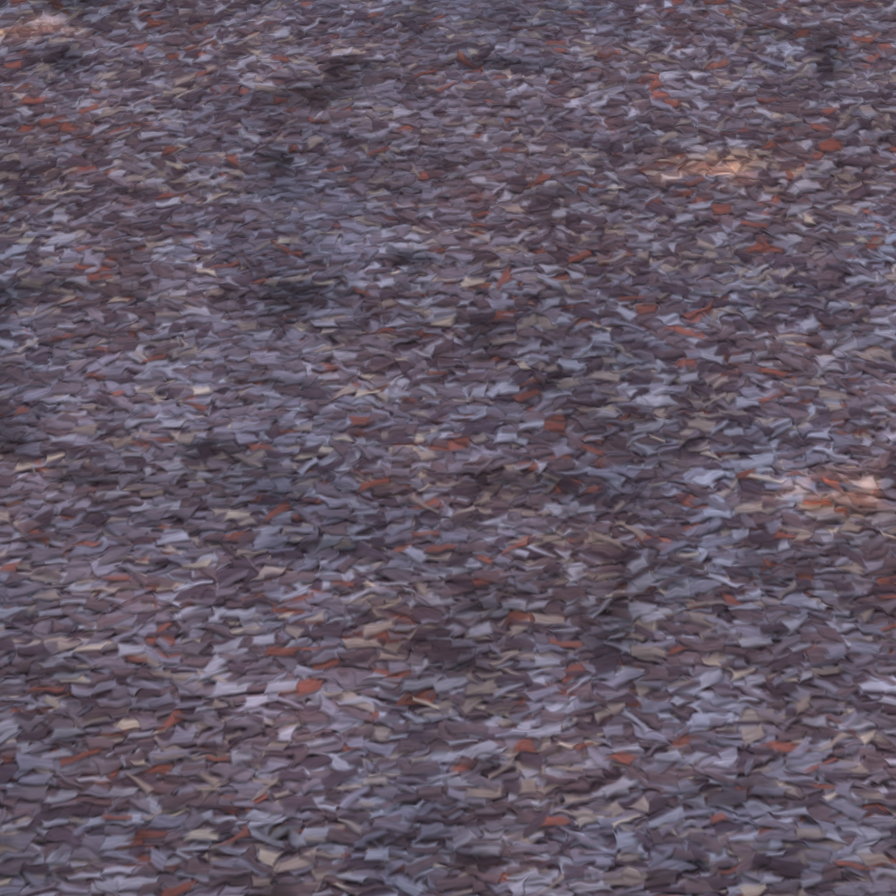
This texture is drawn by a Shadertoy shader. Its source:

```glsl
// Shaded ground of weathered wood chips, receding upward, with a few sun flecks.

const int   LAYERS    = 9;       // sheets of chips, painted bottom to top
const float CHIP_SIZE = 0.054;   // cell width at the lower edge
const float CELL_RATIO = 0.43;   // cell height over cell width
const float RECEDE    = 0.5;     // shrink of the chips toward the top
const float SOFTNESS  = 0.0029;  // edge blur in canvas units
const float SHADOW    = 0.25;    // darkness cast around each chip
const float OPACITY   = 0.88;
const float RAGGED    = 0.0045;  // waviness of the outlines
const float GAIN      = 1.10;    // makes up for the shadows

const vec3 SOIL   = vec3(0.28, 0.23, 0.28);
const vec3 DARK   = vec3(0.29, 0.24, 0.29);
const vec3 BROWN  = vec3(0.36, 0.30, 0.34);
const vec3 MAUVE  = vec3(0.40, 0.36, 0.42);
const vec3 SLATE  = vec3(0.44, 0.42, 0.50);
const vec3 TAN    = vec3(0.50, 0.45, 0.46);
const vec3 SILVER = vec3(0.53, 0.52, 0.60);
const vec3 RUST   = vec3(0.46, 0.29, 0.28);
const vec3 PALE   = vec3(0.62, 0.57, 0.56);
const vec3 SUN    = vec3(1.60, 1.38, 1.14);

float hash(vec2 p) {
    return fract(sin(dot(p, vec2(127.1, 311.7))) * 43758.5453);
}

float noise(vec2 p) {
    vec2 i = floor(p), f = fract(p);
    f = f * f * (3.0 - 2.0 * f);
    return mix(mix(hash(i), hash(i + vec2(1, 0)), f.x),
               mix(hash(i + vec2(0, 1)), hash(i + vec2(1, 1)), f.x), f.y);
}

// Picks a wood tone by its share of the ground
vec3 woodTone(float h) {
    if (h < 0.13) return DARK;
    if (h < 0.31) return BROWN;
    if (h < 0.54) return MAUVE;
    if (h < 0.72) return SLATE;
    if (h < 0.82) return TAN;
    if (h < 0.92) return SILVER;
    if (h < 0.97) return RUST;
    return PALE;
}

// Distance to a splintered plank with slanted ends
float chipDistance(vec2 p, vec2 halfSize, float slant, float taper) {
    p.x += slant * p.y;
    halfSize.y *= 1.0 + taper * p.x / halfSize.x;
    vec2 d = abs(p) - halfSize;
    return length(max(d, 0.0)) + min(max(d.x, d.y), 0.0);
}

// Paints one sheet of scattered chips over the ground
vec3 paintLayer(vec3 ground, vec2 p, float layer, float blur) {
    float size = CHIP_SIZE * mix(1.2, 0.65, hash(vec2(layer, 4.7)));
    vec2 cell = size * vec2(1.0, CELL_RATIO);
    vec2 home = floor(p / cell);
    for (int j = -1; j <= 1; j++)
    for (int i = -1; i <= 1; i++) {
        vec2 id = home + vec2(i, j);
        vec2 seed = id + layer * vec2(37.0, 17.0);
        vec2 jitter = vec2(hash(seed + 1.3), hash(seed + 2.9));
        vec2 q = p - (id + mix(vec2(0.1), vec2(0.9), jitter)) * cell;

        // Mostly level, now and then askew
        float lean = hash(seed + 5.1) - 0.5;
        float angle = 0.06 + 0.3 * lean + 4.4 * lean * lean * lean;
        float c = cos(angle), s = sin(angle);
        q = vec2(c * q.x + s * q.y, c * q.y - s * q.x);

        float girth = hash(seed + 7.7);
        vec2 halfSize = size * vec2(mix(0.18, 0.56, hash(seed + 6.3)),
                                    mix(0.05, 0.18, girth * girth));
        float slant = 1.6 * (hash(seed + 8.2) - 0.5);
        float taper = 1.3 * (hash(seed + 9.6) - 0.5);
        float d = chipDistance(q, halfSize, slant, taper);

        // Shadow below, then wood with grain and a lit upper side
        float below = chipDistance(q + vec2(0.0, 0.05 * size), halfSize, slant, taper);
        ground *= 1.0 - SHADOW * smoothstep(0.09 * size, -0.04 * size, below);
        float grain = noise(q / size * vec2(4.0, 14.0) + seed * 3.1) - 0.5;
        float light = 0.92 + 0.16 * hash(seed + 3.4) + 0.16 * grain
                    + 0.05 * clamp(q.y / halfSize.y, -1.0, 1.0);
        vec3 wood = woodTone(hash(seed + 11.9)) * GAIN * light;
        ground = mix(ground, wood, OPACITY * smoothstep(blur, -blur, d));
    }
    return ground;
}

// Strength of the light falling through in one flat fleck
float sunFleck(vec2 uv, vec2 centre, vec2 radius) {
    vec2 d = (uv - centre) / radius;
    return exp(-dot(d, d)) * smoothstep(0.15, 0.6, noise(uv * vec2(35.0, 70.0)));
}

void mainImage(out vec4 fragColor, in vec2 fragCoord) {
    vec2 uv = fragCoord / iResolution.xy;

    // Ground plane: chips shrink evenly with height
    float scale = 1.0 - RECEDE * uv.y;
    vec2 p = vec2((uv.x - 0.5) / scale, -log(scale) / RECEDE) + 3.0;
    vec2 wave = vec2(noise(p * 75.0), noise(p * 75.0 + 40.0)) - 0.5;
    p += RAGGED * wave * vec2(2.0, 1.0);

    vec3 colour = SOIL;
    for (int k = 0; k < LAYERS; k++)
        colour = paintLayer(colour, p, float(k) + 1.0, SOFTNESS / scale);

    // Broad patches of tone, dark hollows and a warm drift
    float patches = noise(uv * vec2(6.0, 11.0)) - 0.5;
    float clumps = noise(p * vec2(16.0, 32.0)) - 0.5;
    float hollow = smoothstep(0.76, 0.98, noise(uv * vec2(13.0, 28.0) + 9.0));
    colour *= (1.0 + 0.16 * patches + 0.22 * clumps) * (1.0 - 0.28 * hollow);
    float drift = noise(uv * vec2(9.0, 15.0) + 31.0);
    colour *= mix(vec3(0.98, 1.01, 1.04), vec3(1.03, 0.99, 0.97), drift);

    // Sun flecks
    float sun = sunFleck(uv, vec2(0.03, 0.97), vec2(0.07, 0.014))
              + sunFleck(uv, vec2(0.79, 0.81), vec2(0.07, 0.018))
              + sunFleck(uv, vec2(0.95, 0.45), vec2(0.09, 0.025));
    colour *= mix(vec3(1.0), SUN, min(sun, 1.0));

    fragColor = vec4(clamp(colour, 0.0, 1.0), 1.0);
}
```
